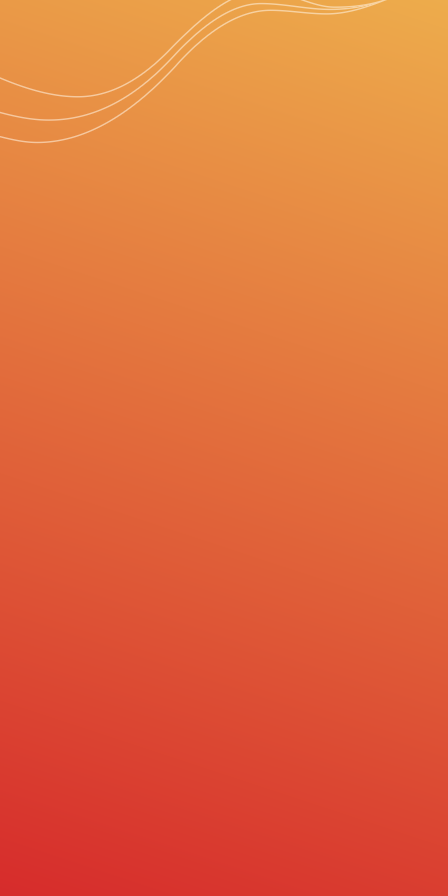
A WebGL 1 fragment shader for this background:

```glsl
precision highp float;
// Warm diagonal red-to-amber gradient with three pale flowing lines at the top.

uniform vec2 u_resolution;

const vec3 RED = vec3(0.84, 0.17, 0.17);
const vec3 AMBER = vec3(0.93, 0.675, 0.297);
const vec3 CREAM = vec3(1.0, 0.95, 0.88);
const float GRADIENT_TILT = 0.165;
const float LINE_HALF_WIDTH = 0.0016;
const float LINE_OPACITY = 0.58;

// Cubic between two knots (x, height, slope); returns height and slope at x.
vec2 hermite(float x, vec3 a, vec3 b) {
    float span = b.x - a.x;
    float t = (x - a.x) / span;
    float rise = b.y - a.y;
    float m0 = a.z * span;
    float m1 = b.z * span;
    float c2 = 3.0 * rise - 2.0 * m0 - m1;
    float c3 = m0 + m1 - 2.0 * rise;
    float height = a.y + t * (m0 + t * (c2 + t * c3));
    float slope = (m0 + t * (2.0 * c2 + 3.0 * t * c3)) / span;
    return vec2(height, slope);
}

// Antialiased coverage of a smooth line through six knots.
float flowLine(vec2 p, float pixel, vec3 start, vec3 trough, vec3 climb,
               vec3 crest, vec3 dip, vec3 end) {
    vec2 curve = vec2(end.y + end.z * (p.x - end.x), end.z);
    if (p.x < trough.x) curve = hermite(p.x, start, trough);
    else if (p.x < climb.x) curve = hermite(p.x, trough, climb);
    else if (p.x < crest.x) curve = hermite(p.x, climb, crest);
    else if (p.x < dip.x) curve = hermite(p.x, crest, dip);
    else if (p.x < end.x) curve = hermite(p.x, dip, end);
    float dist = abs(p.y - curve.x) / sqrt(1.0 + curve.y * curve.y);
    return clamp((LINE_HALF_WIDTH - dist) / pixel + 0.5, 0.0, 1.0);
}

void main() {
    vec2 uv = gl_FragCoord.xy / u_resolution;
    float pixel = 1.0 / u_resolution.x;

    // Background gradient, rising mostly upward and slightly rightward
    float blend = (uv.y + GRADIENT_TILT * uv.x) / (1.0 + GRADIENT_TILT);
    vec3 color = mix(RED, AMBER, blend);

    // Lines are measured in canvas widths, downward from the top edge
    vec2 p = vec2(uv.x, (u_resolution.y - gl_FragCoord.y) * pixel);
    float upper = flowLine(p, pixel,
        vec3(0.0, 0.174, 0.42), vec3(0.174, 0.216, 0.0), vec3(0.378, 0.112, -1.03),
        vec3(0.589, -0.021, 0.0), vec3(0.747, 0.016, 0.0), vec3(0.859, 0.0, -0.33));
    float middle = flowLine(p, pixel,
        vec3(0.0, 0.251, 0.27), vec3(0.109, 0.268, 0.0), vec3(0.385, 0.128, -1.08),
        vec3(0.583, 0.008, 0.0), vec3(0.737, 0.021, 0.0), vec3(0.859, 0.0, -0.35));
    float lower = flowLine(p, pixel,
        vec3(0.0, 0.305, 0.25), vec3(0.083, 0.318, 0.0), vec3(0.396, 0.143, -1.1),
        vec3(0.604, 0.023, 0.0), vec3(0.729, 0.031, 0.0), vec3(0.859, 0.0, -0.4));

    float lines = max(upper, max(middle, lower));
    color = mix(color, CREAM, LINE_OPACITY * lines);
    gl_FragColor = vec4(color, 1.0);
}
```
